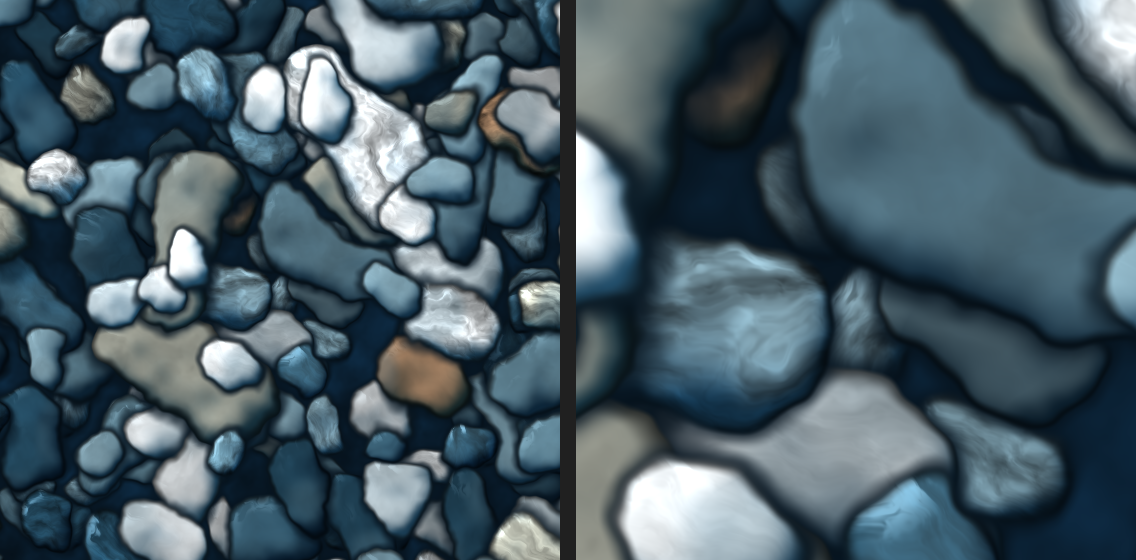
Left: the whole. Right: its middle third, enlarged.
Write a Shadertoy shader that draws this texture.

```glsl
const vec3 GAP = vec3(0.03, 0.095, 0.15);
const vec3 DEEP_TEAL = vec3(0.13, 0.27, 0.35);
const vec3 SLATE = vec3(0.34, 0.47, 0.53);
const vec3 BLUE_GREY = vec3(0.55, 0.69, 0.75);
const vec3 PALE = vec3(0.88, 0.90, 0.91);
const vec3 WARM_GREY = vec3(0.68, 0.69, 0.64);
const vec3 OCHRE = vec3(0.66, 0.52, 0.40);
const vec3 SHADE_TINT = vec3(0.13, 0.29, 0.39);
const vec3 GLINT = vec3(0.72, 0.84, 0.90);
const vec3 LIGHT = vec3(-0.42, 0.60, 0.68);
const float WARP = 0.036;
const float SHADOW_REACH = 0.11;

// Per layer, bottom to top: cell size, presence, brightness, stretch
const int LAYERS = 4;
const vec4 LAYER[LAYERS] = vec4[LAYERS](
    vec4(0.110, 1.00, 0.78, 0.35),
    vec4(0.155, 0.86, 0.96, 0.42),
    vec4(0.205, 0.52, 1.04, 0.60),
    vec4(0.125, 0.48, 1.06, 0.25));

float hash(vec2 p) {
    return fract(sin(dot(p, vec2(127.1, 311.7))) * 43758.5453);
}

float noise(vec2 p) {
    vec2 i = floor(p), f = fract(p);
    f = f * f * (3.0 - 2.0 * f);
    return mix(mix(hash(i), hash(i + vec2(1, 0)), f.x),
               mix(hash(i + vec2(0, 1)), hash(i + vec2(1, 1)), f.x), f.y);
}

float fbm(vec2 p) {
    float sum = 0.0, amp = 0.5;
    for (int i = 0; i < 4; i++) {
        sum += amp * noise(p);
        p = mat2(1.6, 1.2, -1.2, 1.6) * p + 3.7;
        amp *= 0.5;
    }
    return sum;
}

vec3 stoneColour(float pick) {
    if (pick < 0.24) return DEEP_TEAL;
    if (pick < 0.40) return SLATE;
    if (pick < 0.59) return BLUE_GREY;
    if (pick < 0.90) return PALE;
    if (pick < 0.98) return WARM_GREY;
    return OCHRE;
}

// Paints one bent, tapered pebble and its contact shadow over the colour below
vec3 paintPebble(vec3 below, vec2 offset, vec2 id, vec4 layer, vec2 uv) {
    float angle = 0.9 + 3.6 * (hash(id + 1.3) - 0.5);
    float c = cos(angle), s = sin(angle);
    mat2 turn = mat2(c, -s, s, c);
    vec2 q = turn * offset;
    float halfLength = layer.w * (0.15 + 0.85 * hash(id + 2.7));
    float radius = mix(0.26, 0.39, hash(id + 4.1));
    q.y += 0.6 * (hash(id + 5.9) - 0.5) * (q.x * q.x - 0.1);
    float along = clamp(q.x / (halfLength + radius), -1.0, 1.0);
    float waist = 0.16 * cos(5.0 * along) * (hash(id + 6.3) - 0.6);
    radius *= 1.0 + 0.45 * (hash(id + 7.7) - 0.5) * along - waist;
    vec2 toSpine = vec2(q.x - clamp(q.x, -halfLength, halfLength), q.y);
    float dist = length(toSpine) - radius;
    if (dist > SHADOW_REACH) return below;

    // Mineral mottling, with wet swirling veins on some stones
    float mottle = fbm(uv * 19.0 + id * 1.9);
    float veins = fbm(q * vec2(4.0, 9.0) + 3.0 * mottle + id);
    float veined = smoothstep(0.45, 0.90, hash(id + 8.2));

    // Rounded, slightly dented surface normal, flat along the spine
    float rim = clamp(1.0 + dist / radius, 0.0, 1.0);
    vec2 slope = transpose(turn) * (toSpine / max(length(toSpine), 0.001));
    slope *= pow(rim, 1.7) * 0.95;
    slope += 0.7 * (vec2(mottle, noise(uv * 24.0 + id)) - 0.5) * (1.0 - rim * rim);
    vec3 normal = vec3(slope, sqrt(max(1.0 - dot(slope, slope), 0.0)));
    float lit = dot(normal, normalize(LIGHT));

    vec3 stone = stoneColour(hash(id + 9.4));
    stone *= 0.80 + 0.42 * mottle;
    stone *= 1.0 + (0.12 + 1.5 * veined) * (veins - 0.46);
    stone = mix(stone, SLATE, 0.35 * smoothstep(0.5, 0.75, noise(uv * 9.0 + id)));

    vec3 shaded = mix(stone * SHADE_TINT, stone, smoothstep(-0.05, 0.82, lit));
    shaded *= mix(0.40, 1.0, smoothstep(1.0, 0.80, rim));
    float gloss = smoothstep(0.80, 1.0, lit) * smoothstep(0.46, 0.62, veins);
    shaded += GLINT * gloss * (0.12 + 0.22 * veined);
    shaded *= layer.z * mix(0.74, 1.20, noise(id * 0.45 + 20.0));

    float shadow = smoothstep(SHADOW_REACH, -0.02, dist);
    below = mix(below, GAP * 0.8, 0.85 * shadow);
    float softness = mix(0.002, 0.005, hash(id + 11.6)) / layer.x;
    return mix(below, shaded, smoothstep(softness, -softness, dist));
}

void mainImage(out vec4 fragColor, in vec2 fragCoord) {
    vec2 uv = fragCoord / iResolution.y;
    vec2 bent = uv + WARP * (vec2(fbm(uv * 9.0), fbm(uv * 9.0 + 31.0)) - 0.5) * 2.0;
    vec3 colour = GAP * (0.5 + 1.5 * fbm(uv * 16.0));

    // Layers of scattered pebbles, painted from the bottom up
    for (int k = 0; k < LAYERS; k++) {
        vec4 layer = LAYER[k];
        vec2 grid = bent / layer.x + float(k) * 7.3;
        for (int y = -1; y <= 1; y++)
        for (int x = -1; x <= 1; x++) {
            vec2 cell = floor(grid) + vec2(x, y);
            vec2 id = cell + float(k) * 53.0;
            if (hash(id) > layer.y) continue;
            vec2 jitter = 0.7 * (vec2(hash(id + 14.2), hash(id + 17.8)) - 0.5);
            colour = paintPebble(colour, grid - cell - 0.5 - jitter, id, layer, uv);
        }
    }
    fragColor = vec4(clamp(colour, 0.0, 1.0), 1.0);
}
```
